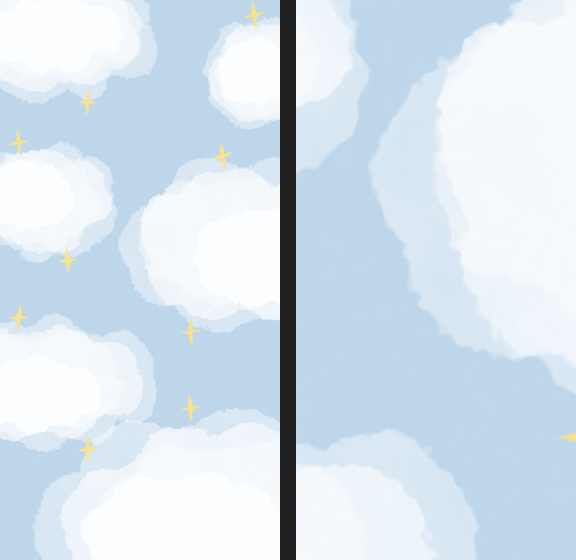
Left, the full canvas; right, a detail of the centre.
This pattern is drawn by a Shadertoy shader. Its source:

```glsl
// Pale blue sky with soft painted clouds and small yellow four-armed sparkles.
// Each cloud stacks translucent white washes; a wash is a ring of merged round
// lobes whose outline is frayed by value noise. Unit: canvas width, y runs down.

float hash(vec2 p) {
    vec3 q = fract(p.xyx * 0.1031);
    q += dot(q, q.yzx + 33.33);
    return fract((q.x + q.y) * q.z);
}

float noise(vec2 p) {
    vec2 cell = floor(p), f = fract(p);
    f = f * f * (3.0 - 2.0 * f);
    return mix(mix(hash(cell), hash(cell + vec2(1, 0)), f.x),
               mix(hash(cell + vec2(0, 1)), hash(cell + vec2(1, 1)), f.x), f.y);
}

float fbm(vec2 p) {
    return 0.55 * noise(p) + 0.3 * noise(p * 2.1 + 7.3) + 0.15 * noise(p * 4.3 + 3.1);
}

float smoothUnion(float a, float b, float k) {
    float h = max(k - abs(a - b), 0.0) / k;
    return min(a, b) - 0.25 * h * h * k;
}

// Centre (xy) and half size (zw): even clouds hug the left side,
// odd ones the right side, growing towards the bottom
vec4 cloudBox(int i) {
    float row = float(i / 2);
    if (i % 2 == 0) {
        float middle = 1.0 - abs(row - 1.0);
        return vec4(0.17 - 0.03 * middle, 0.13 + 0.62 * row - 0.03 * middle,
                    0.41 - 0.12 * middle, 0.24 - 0.025 * middle);
    }
    return vec4(0.94 - 0.08 * row, 0.26 + 0.41 * row + 0.2 * row * row,
                0.21 + 0.225 * row, 0.21 + 0.11 * row);
}

// Distance to an ellipse ringed by round lobes that reach its half size
float lobedShape(vec2 p, vec2 halfSize, float seed) {
    vec2 body = halfSize * 0.84;
    float d = (length(p / body) - 1.0) * body.y;
    for (int j = 0; j < 8; j++) {
        float size = hash(vec2(float(j) + 0.5, seed));
        float turn = hash(vec2(seed, float(j) + 40.5));
        float angle = 6.2832 * (float(j) + 0.6 * turn) / 8.0;
        float radius = halfSize.y * mix(0.32, 0.56, size);
        vec2 lobe = (halfSize - radius) * vec2(cos(angle), sin(angle));
        d = smoothUnion(d, length(p - lobe) - radius, 0.025);
    }
    return d;
}

// Brush stroke along x, thick in the middle and tapered to both ends
float stroke(vec2 p, float reach, float width) {
    float t = p.x / reach;
    return smoothstep(0.003, -0.003, abs(p.y) - width * (1.0 - t * t));
}

float sparkle(vec2 p, float seed) {
    float tilt = 0.3 * (hash(vec2(seed, 5.5)) - 0.5);
    float size = mix(0.85, 1.1, hash(vec2(seed, 9.5)));
    p += 0.005 * (vec2(noise(p * 60.0 + seed), noise(p * 60.0 + seed + 31.0)) - 0.5);
    p = mat2(cos(tilt), sin(tilt), -sin(tilt), cos(tilt)) * p / size;
    vec2 across = vec2(p.x, p.y + 0.12 * p.x);
    return max(stroke(p.yx, 0.052, 0.0085), stroke(across, 0.039, 0.007));
}

void mainImage(out vec4 fragColor, in vec2 fragCoord) {
    vec2 p = vec2(fragCoord.x, iResolution.y - fragCoord.y) / iResolution.x;
    float grain = noise(p * 95.0) - 0.5;
    vec3 color = vec3(0.745, 0.84, 0.918) + 0.006 * grain;

    // Clouds: four washes each, from a wide thin veil to a small opaque core
    for (int i = 0; i < 6; i++) {
        vec4 box = cloudBox(i);
        vec2 q = p - box.xy;
        if (any(greaterThan(abs(q), box.zw * 1.1 + 0.04))) continue;
        for (int k = 0; k < 4; k++) {
            float seed = float(i * 7 + k * 3) + 2.5;
            float scale = k == 0 ? 1.0 : k == 1 ? 0.87 : k == 2 ? 0.76 : 0.57;
            float opacity = k == 0 ? 0.43 : k == 1 ? 0.58 : k == 2 ? 0.45 : 0.93;
            vec2 drift = vec2(hash(vec2(seed, 1.5)), hash(vec2(seed, 2.5))) - 0.5;
            drift *= 0.85 * (1.0 - scale) * box.zw;

            float d = lobedShape(q - drift, box.zw * scale, seed);
            d += 0.04 * (fbm(p * 13.0 + seed * 5.0) - 0.5) + 0.011 * grain;
            float wash = mix(0.82, 1.16, fbm(p * 10.0 + seed * 9.0)) + 0.08 * grain;
            float cover = smoothstep(0.004, -0.004, d) * min(opacity * wash, 1.0);
            color = mix(color, vec3(0.995, 0.998, 1.0), cover);
        }
    }

    // Sparkles on the upper and lower rim of the clouds
    for (int i = 0; i < 12; i++) {
        int owner = i / 2;
        if (i == 3) continue; // keeps the narrow gap on the right uncluttered
        float side = i % 2 == 0 ? -1.0 : 1.0;
        vec4 box = cloudBox(owner);
        float along = owner % 2 == 0 ? 0.05 + 0.3 * side : -0.28 - 0.13 * side;
        vec2 center = box.xy + box.zw * vec2(along, 0.98 * side);
        float cover = sparkle(p - center, float(i) + 0.5);
        color = mix(color, vec3(0.99, 0.89, 0.53), cover * (0.92 + 0.16 * grain));
    }

    fragColor = vec4(color, 1.0);
}
```
